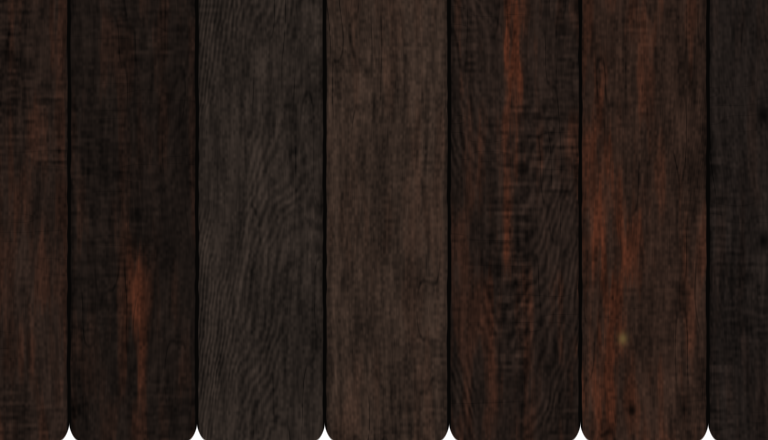
Reproduce this texture procedurally as a Shadertoy shader.

```glsl
const float PLANK_WIDTH = 0.1664;
const float FIRST_SEAM = 0.0900;
const vec3 RUST = vec3(0.300, 0.152, 0.098);
const vec3 SEAM = vec3(0.028, 0.023, 0.021);
const vec3 CHIP = vec3(0.40, 0.34, 0.20);

// rgb = stain of each plank, a = strength of its rust
const vec4 STAINS[7] = vec4[7](
    vec4(0.141, 0.105, 0.088, 0.26),
    vec4(0.108, 0.084, 0.072, 0.16),
    vec4(0.158, 0.132, 0.116, 0.00),
    vec4(0.194, 0.150, 0.125, 0.10),
    vec4(0.133, 0.101, 0.086, 0.28),
    vec4(0.178, 0.126, 0.102, 0.32),
    vec4(0.120, 0.098, 0.088, 0.08));

// x = centre, y = bend, z = strength of arched grain, w = strength of saw cuts
const vec4 GRAINS[7] = vec4[7](
    vec4(-0.9, 0.30, 0.04, 0.50), vec4(0.05, 0.50, 0.08, 0.40),
    vec4(0.55, -0.50, 0.14, 0.10), vec4(0.2, 0.90, 0.02, 0.16),
    vec4(-0.05, 0.75, 0.17, 0.55), vec4(-0.5, 0.80, 0.03, 0.20),
    vec4(0.8, 0.40, 0.04, 0.45));

float hash(vec2 p) {
    vec3 q = fract(p.xyx * vec3(0.1031, 0.1030, 0.0973));
    q += dot(q, q.yzx + 33.33);
    return fract((q.x + q.y) * q.z);
}

float noise(vec2 p) {
    vec2 i = floor(p), f = fract(p);
    f = f * f * (3.0 - 2.0 * f);
    return mix(mix(hash(i), hash(i + vec2(1, 0)), f.x),
               mix(hash(i + vec2(0, 1)), hash(i + vec2(1, 1)), f.x), f.y);
}

float fbm(vec2 p) {
    float sum = 0.0, amp = 0.5;
    for (int i = 0; i < 4; i++) {
        sum += amp * noise(p);
        p = p * 2.03 + 17.3;
        amp *= 0.5;
    }
    return sum;
}

// Soft elliptical patch
float blot(vec2 p, vec2 centre, vec2 radius) {
    vec2 q = (p - centre) / radius;
    return exp(-dot(q, q));
}

// Thin broken lines where the noise crosses its middle
float cracks(vec2 p, vec2 scale) {
    float line = 1.0 - smoothstep(0.0, 0.09, abs(noise(p * scale) - 0.5));
    return line * smoothstep(0.5, 0.75, noise(p * scale * 0.4 + 31.0));
}

// Brightness of fibres, arched rings, saw cuts and cracks
float woodGrain(vec2 p, float u, float seed, vec4 grain) {
    vec2 q = p + seed * vec2(3.7, 5.1);
    q.x += 0.010 * noise(q * vec2(9.0, 7.0));
    float fibre = fbm(q * vec2(170.0, 18.0)) - 0.47;
    float broad = fbm(q * vec2(22.0, 7.0)) - 0.47;
    float warp = fbm(q * vec2(20.0, 9.0)) * 0.12;
    float du = u - grain.x;
    float arch = sin(210.0 * (p.y - grain.y * du * du + warp));
    float archArea = smoothstep(0.30, 0.70, noise(q * vec2(20.0, 9.0) + 4.0));
    float cuts = noise(q * vec2(50.0, 210.0)) - 0.5;
    float cutArea = smoothstep(0.35, 0.7, noise(q * vec2(18.0, 8.0)));
    float speck = noise(q * vec2(270.0, 200.0)) - 0.5;
    float split = cracks(q, vec2(75.0, 14.0)) + 0.7 * grain.w * cracks(q + 7.0, vec2(22.0, 85.0));
    return 1.0 + 0.85 * fibre + 0.55 * broad + grain.z * arch * archArea
         + grain.w * cuts * cutArea + 0.32 * speck - 0.28 * split;
}

// Streaks of exposed reddish wood
float rustPatches(vec2 p) {
    return 0.6 * blot(p, vec2(0.178, 0.17), vec2(0.016, 0.14))
         + 1.0 * blot(p, vec2(0.669, 0.52), vec2(0.016, 0.09))
         + 0.4 * blot(p, vec2(0.660, 0.22), vec2(0.027, 0.16))
         + 0.65 * blot(p, vec2(0.795, 0.20), vec2(0.042, 0.26));
}

// White gap between the rounded ends of two planks
float endNotch(float seamDist, float y, float px) {
    vec2 radius = vec2(0.0155, 0.031);
    vec2 q = 1.0 - clamp(vec2(seamDist, y) / radius, 0.0, 1.0);
    return smoothstep(0.0, 1.5 * px, (length(q) - 1.0) * radius.x);
}

void mainImage(out vec4 fragColor, in vec2 fragCoord) {
    vec2 p = fragCoord / iResolution.x;
    float px = 1.0 / iResolution.x;

    // Plank layout, with one seam set slightly aside
    float shift = 0.0045 * blot(p, vec2(0.586, p.y), vec2(0.05))
                + (noise(vec2(p.y * 12.0, 3.0)) - 0.5) * 0.001;
    float along = (p.x + shift - FIRST_SEAM) / PLANK_WIDTH;
    float id = floor(along);
    float u = along - id - 0.5;
    float seamDist = (0.5 - abs(u)) * PLANK_WIDTH;
    int k = clamp(int(id) + 1, 0, 6);

    // Stain, rust and grain
    vec4 stain = STAINS[k];
    float streak = fbm(p * vec2(75.0, 10.0) + id * 9.1);
    float rust = stain.a * smoothstep(0.40, 0.72, streak)
               + rustPatches(p) * smoothstep(0.28, 0.66, streak);
    vec3 color = mix(stain.rgb, RUST, clamp(rust, 0.0, 0.75));
    color *= woodGrain(p, u, id + 2.0, GRAINS[k]);

    // Nail holes and a pale chip
    float holes = blot(p, vec2(0.823, 0.039), vec2(0.005, 0.006))
                + blot(p, vec2(0.994, 0.422), vec2(0.007, 0.010))
                + blot(p, vec2(0.994, 0.259), vec2(0.007, 0.010));
    color *= 1.0 - 0.7 * min(holes, 1.0);
    color = mix(color, CHIP, 0.8 * blot(p, vec2(0.811, 0.132), vec2(0.006, 0.008)));

    // Shaded edges, dark seams and rounded ends
    color *= mix(0.82, 1.0, smoothstep(0.001, 0.010, seamDist));
    float ragged = 0.0012 * noise(vec2(p.y * 60.0, id + sign(u)));
    color = mix(SEAM, color, smoothstep(0.0006, 0.0016 + px, seamDist - ragged));
    color = mix(color, vec3(1.0), endNotch(seamDist, p.y, px));

    fragColor = vec4(clamp(color, 0.0, 1.0), 1.0);
}
```
